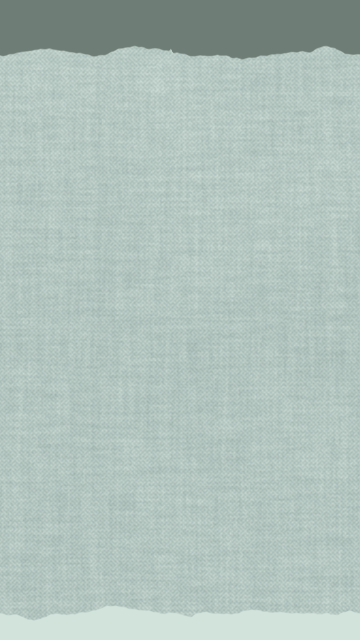
Write a Shadertoy shader that draws this background.

```glsl
const vec3 BACK_DARK = vec3(0.43, 0.49, 0.46);
const vec3 BACK_PALE = vec3(0.82, 0.89, 0.86);
const vec3 THREAD_DARK = vec3(0.61, 0.69, 0.67);
const vec3 THREAD_PALE = vec3(0.80, 0.86, 0.835);
const float PI = 3.14159;

float hash(vec2 cell) {
    vec3 q = fract(vec3(cell.xyx) * 0.1031);
    q += dot(q, q.yzx + 33.33);
    return fract((q.x + q.y) * q.z);
}

float gradientDot(vec2 cell, vec2 offset) {
    float angle = 2.0 * PI * hash(cell);
    return dot(vec2(cos(angle), sin(angle)), offset);
}

// Gradient noise, roughly -0.7 to 0.7
float noise(vec2 p) {
    vec2 cell = floor(p), f = fract(p);
    vec2 s = f * f * f * (f * (f * 6.0 - 15.0) + 10.0);
    float low = mix(gradientDot(cell, f),
                    gradientDot(cell + vec2(1, 0), f - vec2(1, 0)), s.x);
    float high = mix(gradientDot(cell + vec2(0, 1), f - vec2(0, 1)),
                     gradientDot(cell + vec2(1, 1), f - vec2(1, 1)), s.x);
    return mix(low, high, s.y);
}

float bump(float x, float center, float width) {
    float d = (x - center) / width;
    return exp(-d * d);
}

// Small tears along an edge
float ragged(float x, float seed) {
    return 0.0050 * noise(vec2(x * 24.0, seed))
         + 0.0022 * noise(vec2(x * 60.0, seed + 7.3));
}

float topEdge(float x) {
    float y = 0.914 + ragged(x, 3.4);
    y += 0.0090 * bump(x, 0.14, 0.075);
    y += 0.0125 * bump(x, 0.365, 0.05);
    y += 0.0080 * bump(x, 0.455, 0.04);
    y += 0.0050 * bump(x, 0.475, 0.004);
    y -= 0.0070 * bump(x, 0.69, 0.04);
    y += 0.0060 * bump(x, 0.83, 0.03);
    return y + 0.0150 * bump(x, 0.91, 0.045);
}

float bottomEdge(float x) {
    float y = 0.041 + ragged(x, 19.6);
    y -= 0.0085 * bump(x, 0.09, 0.04);
    y += 0.0130 * bump(x, 0.31, 0.05);
    y += 0.0055 * bump(x, 0.40, 0.04);
    y -= 0.0045 * bump(x, 0.53, 0.012);
    y += 0.0080 * bump(x, 0.715, 0.035);
    return y + 0.0045 * bump(x, 0.98, 0.03);
}

// Tone of the woven cloth, 0 dark to 1 pale
float weave(vec2 p, float threads) {
    vec2 t = p * threads;
    float checker = cos(PI * t.x) * cos(PI * t.y);
    float grain = hash(floor(t)) - 0.5;
    float weft = noise(p * vec2(18.0, 230.0)) + 0.6 * noise(p * vec2(7.0, 85.0) + 40.0);
    float warp = noise(p * vec2(210.0, 12.0) + 11.0) + 0.6 * noise(p * vec2(55.0, 4.0) + 70.0);
    float patches = noise(p * vec2(5.0, 4.0) + 23.0);
    float shade = 0.07 * smoothstep(0.45, 0.95, p.y) - 0.03 * bump(p.y, 0.45, 0.25);
    return 0.5 + 0.17 * checker + 0.20 * grain + 0.20 * weft
         + 0.17 * warp + 0.08 * patches + shade;
}

// Coverage above an edge, softened by one pixel
float above(float y, float edge, float pixel) {
    return smoothstep(-pixel, pixel, y - edge);
}

void mainImage(out vec4 fragColor, in vec2 fragCoord) {
    float pixel = 1.0 / iResolution.y;
    vec2 p = fragCoord * pixel;
    float x = fragCoord.x / iResolution.x;

    // Cloth
    float tone = clamp(weave(p, 300.0), 0.0, 1.0);
    vec3 color = mix(THREAD_DARK, THREAD_PALE, tone);

    // Plain bands beyond the torn edges
    color = mix(BACK_PALE, color, above(p.y, bottomEdge(x), pixel));
    color = mix(color, BACK_DARK, above(p.y, topEdge(x), pixel));

    fragColor = vec4(color, 1.0);
}
```
